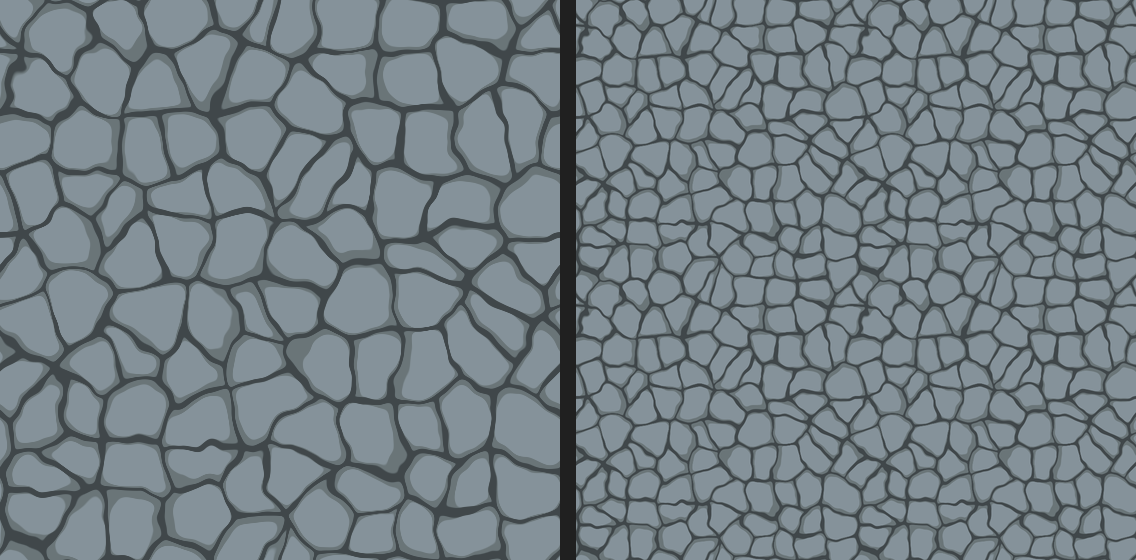
Left: one tile. Right: repeated 2 by 2.
A three.js fragment shader for this texture:

```glsl
// Tiling wall of irregular grey-blue stones with dark joints and shaded corners.

#define CELLS 10.0        // stones per side
#define JITTER 0.86       // scatter of the stone centres
#define JOINT 0.045       // half width of the joints, in cells
#define JOINT_VARY 0.022  // change of that width along the joints
#define JOINT_ROUND 42.0  // sharpness of the joint corners
#define SHADE_ROUND 12.0  // sharpness of the lit face corners
#define SHADE_LEAN 0.11   // widest one-sided shade, in cells
#define WARP 0.15         // slow bend of the joints
#define ROUGH 0.045       // fine wobble of the joints
#define EDGE 0.010        // softness of the edges, in cells

varying vec2 vUv;

const vec3 FACE_COLOR = vec3(0.522, 0.573, 0.602);
const vec3 SHADE_COLOR = vec3(0.415, 0.459, 0.472);
const vec3 JOINT_COLOR = vec3(0.250, 0.280, 0.292);

vec2 hash2(vec2 p) {
  vec3 q = fract(vec3(p.xyx) * vec3(0.1031, 0.1030, 0.0973));
  q += dot(q, q.yzx + 33.33);
  return fract((q.xx + q.yz) * q.zy);
}

// Two channels of value noise from -1 to 1, wrapping after a whole period.
vec2 wrapNoise(vec2 uv, float period, float seed) {
  vec2 p = uv * period;
  vec2 i = floor(p);
  vec2 f = fract(p);
  f = f * f * (3.0 - 2.0 * f);
  vec2 a = hash2(mod(i, period) + seed);
  vec2 b = hash2(mod(i + vec2(1.0, 0.0), period) + seed);
  vec2 c = hash2(mod(i + vec2(0.0, 1.0), period) + seed);
  vec2 d = hash2(mod(i + 1.0, period) + seed);
  return mix(mix(a, b, f.x), mix(c, d, f.x), f.y) * 2.0 - 1.0;
}

// Centre of the stone that belongs to a grid cell.
vec2 stoneCentre(vec2 cell) {
  return cell + 0.5 + JITTER * (hash2(mod(cell, CELLS) + 17.0) - 0.5);
}

// Cell of the stone whose centre is nearest.
vec2 nearestCell(vec2 p) {
  vec2 home = floor(p);
  vec2 best = home;
  float bestDist = 100.0;
  for (int y = -2; y <= 2; y++) {
    for (int x = -2; x <= 2; x++) {
      vec2 cell = home + vec2(float(x), float(y));
      vec2 r = stoneCentre(cell) - p;
      float d = dot(r, r);
      if (d < bestDist) {
        bestDist = d;
        best = cell;
      }
    }
  }
  return best;
}

// Rounded distances to the stone's border: x for the joint, y for the lit face.
vec2 borderDistances(vec2 p) {
  vec2 cell = nearestCell(p);
  vec2 centre = stoneCentre(cell);
  vec2 rnd = hash2(mod(cell, CELLS) + 71.0);
  float angle = 6.28318 * rnd.x;
  vec2 lean = SHADE_LEAN * rnd.y * vec2(cos(angle), sin(angle));
  vec2 sum = vec2(0.0);
  for (int y = -2; y <= 2; y++) {
    for (int x = -2; x <= 2; x++) {
      if (x == 0 && y == 0) continue;
      vec2 other = stoneCentre(cell + vec2(float(x), float(y)));
      vec2 normal = normalize(other - centre);
      float d = dot(0.5 * (centre + other) - p, normal);
      float lit = d - max(0.0, dot(lean, normal));
      sum += exp(-vec2(JOINT_ROUND * d, SHADE_ROUND * lit));
    }
  }
  return -log(max(sum, vec2(1e-20))) / vec2(JOINT_ROUND, SHADE_ROUND);
}

void main() {
  // Bend the plane so that the joints wander.
  vec2 p = vUv * CELLS;
  p += WARP * wrapNoise(vUv, 16.0, 3.0);
  p += ROUGH * wrapNoise(vUv, 40.0, 131.0);

  vec2 border = borderDistances(p);
  vec2 vary = wrapNoise(vUv, 24.0, 211.0);
  float jointWidth = JOINT + JOINT_VARY * vary.x;
  float shadeWidth = JOINT + 0.025 * vary.y;

  // Layer the flat tones: shade, lit face, joint.
  float face = smoothstep(-EDGE, EDGE, border.y - shadeWidth);
  float stone = smoothstep(-EDGE, EDGE, border.x - jointWidth);
  vec3 color = mix(SHADE_COLOR, FACE_COLOR, face);
  color = mix(JOINT_COLOR, color, stone);
  gl_FragColor = vec4(color, 1.0);
}
```
